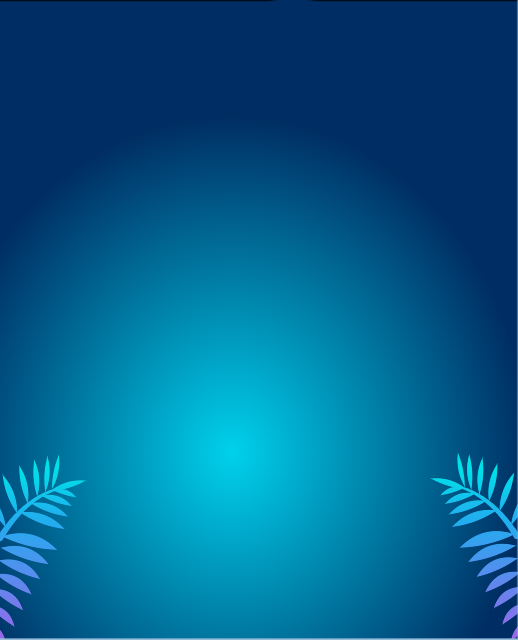
Reproduce this background procedurally as a Shadertoy shader.

```glsl
// A deep blue backdrop with an elliptical cyan glow, framed by two palm fronds.
// Each frond is a curved stem with rows of tapered leaves placed by loops.
// Lengths are in hundredths of the canvas height, measured from the lower left.

const vec3 NAVY = vec3(0.0, 0.178, 0.387);
const vec3 GLOW = vec3(0.0, 0.82, 0.925);
const vec3 LEAF_CYAN = vec3(0.0, 0.88, 0.91);
const vec3 LEAF_BLUE = vec3(0.14, 0.67, 0.94);
const vec3 LEAF_VIOLET = vec3(0.60, 0.40, 0.92);
const vec3 TOP_LINE = vec3(0.0, 0.04, 0.10);
const vec3 EDGE_LINE = vec3(0.58, 0.74, 0.86);

// Stem curve: quadratic Bezier from the root (t = 0) to the crown (t = 1)
vec2 stemPoint(float t) {
    vec2 root = vec2(0.0, 15.9);
    vec2 bend = vec2(3.6, 21.8);
    vec2 crown = vec2(8.6, 23.5);
    return mix(mix(root, bend, t), mix(bend, crown, t), t);
}

float segmentDistance(vec2 p, vec2 a, vec2 b) {
    vec2 ab = b - a;
    return length(p - a - ab * clamp(dot(p - a, ab) / dot(ab, ab), 0.0, 1.0));
}

// Approximate distance to a pointed leaf whose midrib bows sideways
float leafDistance(vec2 p, vec2 base, vec2 tip, float halfWidth, float bow) {
    vec2 axis = tip - base;
    float len = length(axis);
    vec2 dir = axis / len;
    vec2 q = p - base;
    float t = dot(q, dir) / len;
    float side = dot(q, vec2(-dir.y, dir.x));
    float profile = 4.0 * t * (1.0 - t);
    return abs(side - bow * profile) - halfWidth * profile;
}

float frondDistance(vec2 p) {
    // Terminal leaf
    float d = leafDistance(p, vec2(7.8, 23.2), vec2(13.4, 24.9), 0.46, 0.15);

    // Tapering stem
    const int STEPS = 12;
    for (int i = 0; i < STEPS; i++) {
        float t = float(i) / float(STEPS);
        vec2 a = stemPoint(t);
        vec2 b = stemPoint(t + 1.0 / float(STEPS));
        d = min(d, segmentDistance(p, a, b) - mix(0.48, 0.16, t));
    }

    // Upright leaves, leaning outward and growing longer toward the root
    for (int i = 0; i < 6; i++) {
        float n = float(i);
        vec2 base = stemPoint(0.95 - 0.09 * n - 0.015 * n * n) + vec2(0.0, 0.25);
        float lean = 0.2 - 0.14 * n;
        vec2 tip = base + (5.5 + 0.06 * n * n) * vec2(sin(lean), cos(lean));
        d = min(d, leafDistance(p, base, tip, 0.36 + 0.04 * n, -0.1));
    }

    // Drooping leaves below the stem
    for (int i = 0; i < 4; i++) {
        float n = float(i);
        vec2 base = stemPoint(0.97 - 0.19 * n);
        vec2 tip = base + vec2(3.6, -1.1) + n * vec2(1.13, -0.5);
        d = min(d, leafDistance(p, base, tip, 0.40 + 0.1 * n, 0.25));
    }

    // Lower stack, rooted further outside the canvas toward the ground
    for (int i = 0; i < 7; i++) {
        float n = float(i);
        vec2 base = vec2(0.3 - 0.1 * n - 0.07 * n * n, 16.2 - 1.7 * n - 0.09 * n * n);
        vec2 tip = vec2(8.9 - 1.33 * n, 14.1 - 2.2 * n - 0.04 * n * n);
        d = min(d, leafDistance(p, base, tip, 0.92 - 0.06 * n, 0.45));
    }
    return d;
}

vec3 leafColor(float height) {
    vec3 upper = mix(LEAF_BLUE, LEAF_CYAN, smoothstep(17.0, 28.0, height));
    return mix(LEAF_VIOLET, upper, clamp(height / 18.0, 0.0, 1.0));
}

float coverage(float d, float pixel) {
    return smoothstep(0.6 * pixel, -0.6 * pixel, d);
}

void mainImage(out vec4 fragColor, in vec2 fragCoord) {
    float pixel = 100.0 / iResolution.y;
    vec2 p = fragCoord * pixel;
    float width = iResolution.x * pixel;

    // Elliptical glow
    vec2 glowCenter = vec2(0.448 * width, 29.3);
    vec2 glowRadius = vec2(0.572 * width, 52.6);
    float falloff = min(length((p - glowCenter) / glowRadius), 1.0);
    vec3 color = mix(GLOW, NAVY, falloff);

    // Left frond and its mirrored, slightly raised twin
    vec2 mirrored = vec2(width - p.x - 0.2, p.y - 0.33);
    float fronds = min(frondDistance(p), frondDistance(mirrored));
    color = mix(color, leafColor(p.y), coverage(fronds, pixel));

    // Thin border lines; the upper one has a short gap
    float gap = smoothstep(0.025, 0.05, abs(p.x / width - 0.565));
    color = mix(color, TOP_LINE, gap * coverage(99.8 - p.y, pixel));
    color = mix(color, EDGE_LINE, 0.5 * coverage(width - 0.18 - p.x, pixel));
    color = mix(color, EDGE_LINE, coverage(p.y - 0.25, pixel));

    fragColor = vec4(color, 1.0);
}
```
